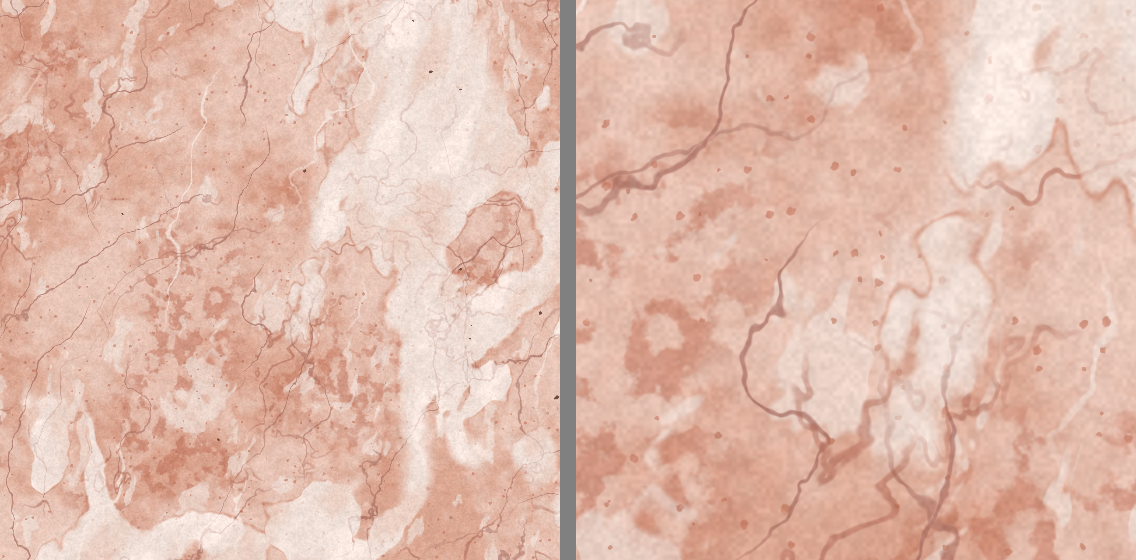
Left, the full canvas; right, a detail of the centre.
Write a Shadertoy shader that draws this texture.

```glsl
#define CREAM vec3(0.940, 0.878, 0.848)
#define IVORY vec3(0.922, 0.815, 0.765)
#define BLUSH vec3(0.912, 0.778, 0.722)
#define SALMON vec3(0.858, 0.650, 0.565)
#define RUST vec3(0.730, 0.400, 0.300)
#define MAUVE vec3(0.660, 0.430, 0.385)
#define PATCH_SCALE vec2(6.0, 3.8)
#define PATCH_LEVEL 0.565
#define GRAIN 0.060

float hash(vec2 p) {
    vec3 q = fract(p.xyx * 0.1031);
    q += dot(q, q.yzx + 33.33);
    return fract((q.x + q.y) * q.z);
}

float noise(vec2 p) {
    vec2 i = floor(p), f = fract(p);
    f = f * f * (3.0 - 2.0 * f);
    vec2 e = vec2(0.0, 1.0);
    return mix(mix(hash(i), hash(i + e.yx), f.x),
               mix(hash(i + e.xy), hash(i + e.yy), f.x), f.y);
}

mat2 rotation(float a) {
    return mat2(cos(a), sin(a), -sin(a), cos(a));
}

float fbm(vec2 p, int octaves) {
    float sum = 0.0, amp = 0.5, total = 0.0;
    mat2 turn = 2.03 * rotation(0.65);
    for (int i = 0; i < octaves; i++) {
        sum += amp * noise(p);
        total += amp;
        amp *= 0.5;
        p = turn * p + 17.3;
    }
    return sum / total;
}

// Long wandering cracks along one direction, tapering out in places
float cracks(vec2 p, float angle, float count, float seed, float width) {
    vec2 q = rotation(angle) * p;
    q.x += 0.26 * (fbm(q * 4.0 + seed, 3) - 0.5) + 0.045 * (fbm(q * 24.0 + seed, 4) - 0.5);
    float s = q.x * count + seed, id = floor(s);
    float d = abs(fract(s) - 0.25 - 0.5 * hash(vec2(id, seed))) / count;
    float presence = smoothstep(0.45, 0.70, noise(vec2(id * 7.3 + seed, q.y * 5.0)));
    float w = width * (0.6 + 0.8 * noise(p * 40.0 + seed));
    return presence * (1.0 - smoothstep(0.25 * w, w, d));
}

// Short jagged crackle along noise contours
float crackle(vec2 p, float scale, float width) {
    vec2 e = vec2(0.0015, 0.0);
    float v = fbm(p * scale, 4);
    vec2 slope = vec2(fbm((p + e) * scale, 4), fbm((p + e.yx) * scale, 4)) - v;
    float d = abs(v - 0.5) * e.x / (length(slope) + 0.002);
    return 1.0 - smoothstep(0.25 * width, width, d);
}

// Scattered specks, a share of the cells holding one
float specks(vec2 p, float cells, float share, float radius) {
    vec2 g = p * cells, id = floor(g);
    vec2 centre = 0.3 + 0.4 * vec2(hash(id + 3.1), hash(id + 8.7));
    float r = radius * (0.5 + hash(id + 5.5));
    float d = length(fract(g) - centre + 0.15 * (noise(g * 6.0) - 0.5));
    return step(hash(id), share) * (1.0 - smoothstep(0.6 * r, r, d));
}

void mainImage(out vec4 fragColor, in vec2 fragCoord) {
    vec2 p = fragCoord / iResolution.y;
    vec2 warp = vec2(fbm(p * 4.0 + 4.0, 5), fbm(p * 4.0 + 31.0, 5)) - 0.5;
    vec2 w = p + 0.16 * warp;
    vec2 tilted = rotation(0.35) * w;
    float mottle = fbm(p * 40.0, 4);
    float crumbs = smoothstep(0.48, 0.64, fbm(p * 62.0 + 9.0, 4));
    float cloud = fbm(w * 6.0 + 12.0, 5);

    // Salmon ground, deeper toward the upper left
    float pale = max(smoothstep(0.55, 0.8, p.x), 1.0 - smoothstep(0.15, 0.4, p.y));
    float corner = smoothstep(0.55, 1.1, p.y - 0.6 * p.x + 0.2);
    float tone = cloud + 0.5 * (mottle - 0.5) - 0.10 * corner + 0.03 * pale;
    vec3 col = mix(SALMON, BLUSH, smoothstep(0.20, 0.66, tone));

    // Rusty crumbs and small pale chips
    float rustZone = smoothstep(0.48, 0.70, fbm(w * 6.0 + 57.0, 5)
                   + 0.14 * smoothstep(0.75, 1.0, p.x) * smoothstep(0.7, 0.9, p.y));
    col = mix(col, RUST, rustZone * (0.06 + 0.42 * crumbs));
    float chips = smoothstep(0.64, 0.70, fbm(tilted * vec2(30.0, 16.0) + 33.0, 4));
    col = mix(col, CREAM, 0.65 * chips);

    // Cream patches and curved bands, edges from crisp to melting
    float field = fbm(tilted * PATCH_SCALE + 48.0, 4) - PATCH_LEVEL + mix(-0.10, 0.015, pale);
    float band = 0.045 - 0.9 * abs(fbm(w * 3.2 + 5.0, 2) - 0.5) - 0.12 * (1.0 - pale);
    field = max(field, band) + 0.05 * (fbm(p * 26.0, 4) - 0.5);
    float melt = mix(0.006, 0.06, smoothstep(0.5, 0.75, noise(p * 6.0 + 40.0)));
    float cream = smoothstep(-melt, 0.4 * melt + 0.004, field);
    float rim = exp(-pow((field + 0.010) / 0.007, 2.0));
    float facets = fbm(tilted * vec2(18.0, 9.0) + 70.0, 5);
    vec3 stone = mix(IVORY, CREAM, smoothstep(0.25, 0.52, facets));
    stone += 0.04 * smoothstep(0.56, 0.68, facets);
    col = mix(col, stone, cream);
    col = mix(col, mix(SALMON, RUST, 0.5 * crumbs), 0.6 * rim * smoothstep(0.35, 0.55, cloud));

    // Pale veins of uneven width
    float paleWidth = 0.0025 + 0.006 * pow(noise(p * 18.0), 2.0);
    col = mix(col, CREAM + 0.02, 0.8 * cracks(p, 0.25, 4.0, 43.0, paleWidth));

    // Dark hairlines in two directions and a finer crackle
    float ground = 1.0 - 0.7 * cream;
    float hair = max(cracks(p, 0.45, 8.0, 91.0, 0.0026), cracks(p, 1.0, 7.0, 64.0, 0.0024));
    hair = max(hair, 0.8 * cracks(p, -0.2, 6.0, 22.0, 0.0024));
    col = mix(col, MAUVE, 0.7 * ground * hair);
    float crackleZone = smoothstep(0.47, 0.62, fbm(p * 6.0 + 25.0, 4));
    col = mix(col, mix(RUST, MAUVE, 0.5), 0.55 * ground * crackleZone * crackle(w, 15.0, 0.0026));

    // Rust specks, rare dark pits and fine grain
    col = mix(col, RUST, 0.5 * ground * specks(p, 75.0, 0.14, 0.18));
    col = mix(col, 0.45 * RUST, 0.8 * specks(p + 0.37, 40.0, 0.008, 0.10));
    col += GRAIN * (noise(p * 400.0) - 0.5) + 0.07 * (fbm(p * 110.0, 3) - 0.5);

    fragColor = vec4(clamp(col, 0.0, 1.0), 1.0);
}
```
